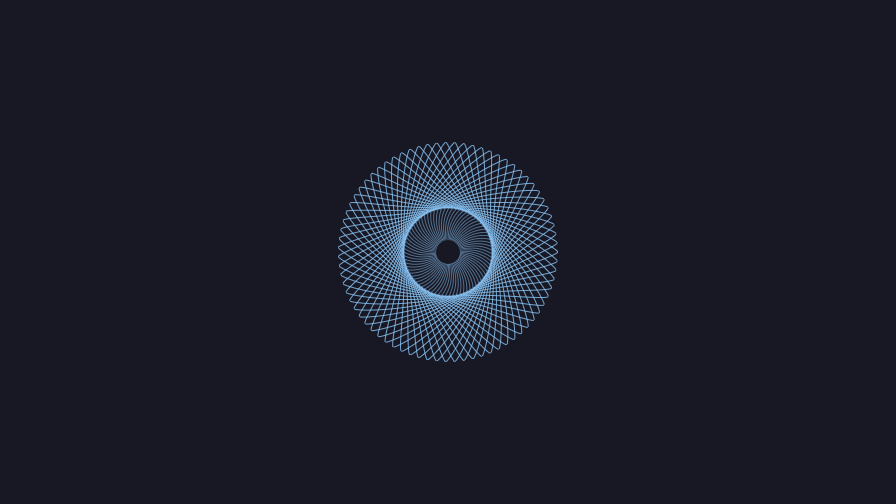
A WebGL 2 fragment shader for this background:

```glsl
#version 300 es
precision highp float;

uniform vec2 u_resolution;
out vec4 outColor;

const float TAU = 6.2831853;
const float PETALS = 75.0;
const float HOLE = 0.0235;
const float RING = 0.0880;
const float RIM = 0.2178;

// Angle of one side of a petal: rounded at the rim, tangent to the ring.
float petalAngle(float r, float side) {
    float reach = acos(RING / RIM) - acos(min(RING / r, 1.0));
    float tip = 0.07 * sqrt(max(1.0 - r / RIM, 0.0));
    return side * (reach + tip) - 0.12 * log(r / RIM);
}

// Angle of a curved spoke between the hole and the ring.
float spokeAngle(float r) {
    float t = r / RING;
    return -0.30 * t * t;
}

// Distance to the nearest of the evenly rotated copies of a polar curve.
float repeatDistance(float angle, float r, float curveAngle, float slope) {
    float turn = (angle - curveAngle) * PETALS / TAU;
    float offset = abs(fract(turn + 0.5) - 0.5) * TAU / PETALS;
    return offset * r / sqrt(1.0 + r * r * slope * slope);
}

// Coverage of a thin stroke, which fades when narrower than a pixel.
float stroke(float d, float width, float pixel) {
    return clamp(1.0 - d / max(width, pixel), 0.0, 1.0) * min(width / pixel, 1.0);
}

void main() {
    float pixel = 1.0 / u_resolution.y;
    vec2 p = (gl_FragCoord.xy - 0.5 * u_resolution) * pixel;
    float r = max(length(p), 0.001);
    float angle = atan(p.y, p.x);
    float h = 0.0003;

    // Masks for the petal band and the spoke band
    float outside = smoothstep(RING - pixel, RING, r);
    float band = outside * (1.0 - smoothstep(RIM - 0.5 * pixel, RIM + 0.5 * pixel, r));
    float inner = smoothstep(HOLE - 0.5 * pixel, HOLE + 0.5 * pixel, r) * (1.0 - outside);

    // Two crossing families of petal sides
    float clear = 1.0;
    for (int i = 0; i < 2; i++) {
        float side = float(i) * 2.0 - 1.0;
        float slope = (petalAngle(r + h, side) - petalAngle(r - h, side)) / (2.0 * h);
        float d = repeatDistance(angle, r, petalAngle(r, side), slope);
        clear *= 1.0 - 0.92 * band * stroke(d, 0.0018, pixel);
    }

    // Fainter spokes
    float spokeSlope = (spokeAngle(r + h) - spokeAngle(r - h)) / (2.0 * h);
    float spoke = repeatDistance(angle, r, spokeAngle(r), spokeSlope);
    clear *= 1.0 - 0.65 * inner * stroke(spoke, 0.0016, pixel);

    // Bright ring where the petals gather
    clear *= 1.0 - 0.80 * stroke(abs(r - RING), 0.0030, pixel);

    vec3 night = vec3(0.095, 0.095, 0.140);
    vec3 iceBlue = vec3(0.53, 0.76, 0.95);
    outColor = vec4(mix(iceBlue, night, clear), 1.0);
}
```
